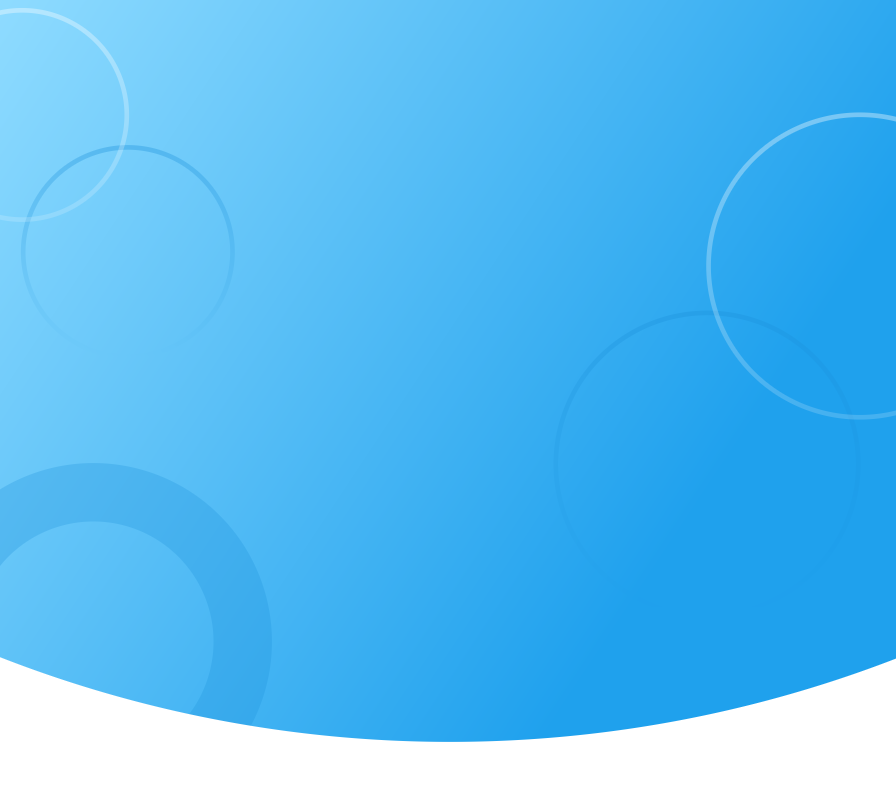
Give the GLSL for this background, as a WebGL 1 fragment shader.

```glsl
precision highp float;
// Blue diagonal gradient with faint rings above a white, curved lower edge.

uniform vec2 u_resolution;

// Lengths are in canvas widths, measured from the top left with y down.
const vec3 SKY_LIGHT = vec3(0.56, 0.86, 1.0);
const vec3 SKY_DEEP = vec3(0.12, 0.63, 0.93);
const vec3 SHADE = vec3(0.11, 0.57, 0.86);
const vec3 WHITE = vec3(1.0);

const vec2 GRADIENT_DIR = vec2(0.834, 0.552);
const float GRADIENT_LENGTH = 0.965;

const vec2 LEFT_CENTER = vec2(0.0247, 0.1283);
const float LEFT_RADIUS = 0.1168;
const vec2 RIGHT_CENTER = vec2(0.9596, 0.2969);
const float RIGHT_RADIUS = 0.1688;
const vec2 PAIR_OFFSET = vec2(1.01, 1.31); // in ring radii
const float STROKE_HALF = 0.0026;
const vec2 LIGHT_FADE = vec2(0.36, 0.17);  // opacity at top and bottom
const vec2 SHADE_FADE = vec2(0.36, 0.0);

const vec2 BAND_CENTER = vec2(0.1042, 0.7161);
const float BAND_RADIUS = 0.1667;
const float BAND_HALF = 0.0326;
const float BAND_OPACITY = 0.28;

const float ARC_CENTER_X = 0.502;
const float ARC_BOTTOM = 0.828;
const float ARC_RADIUS = 1.38;

// Antialiased coverage of a signed distance
float coverage(float dist) {
  return clamp(0.5 - dist * u_resolution.x, 0.0, 1.0);
}

float ring(vec2 p, float radius, float halfWidth) {
  return coverage(abs(length(p) - radius) - halfWidth);
}

// Thin ring whose opacity fades from top to bottom
float fadingRing(vec2 p, float radius, vec2 fade) {
  float drop = clamp(0.5 + 0.5 * p.y / radius, 0.0, 1.0);
  return ring(p, radius, STROKE_HALF) * mix(fade.x, fade.y, drop);
}

void main() {
  vec2 p = vec2(gl_FragCoord.x, u_resolution.y - gl_FragCoord.y) / u_resolution.x;

  // Diagonal gradient
  float blend = clamp(dot(p, GRADIENT_DIR) / GRADIENT_LENGTH, 0.0, 1.0);
  vec3 color = mix(SKY_LIGHT, SKY_DEEP, blend);

  // Wide band at the lower left
  color = mix(color, SHADE, BAND_OPACITY * ring(p - BAND_CENTER, BAND_RADIUS, BAND_HALF));

  // Mirrored pairs: a light ring and a shaded one below, toward the middle
  for (int i = 0; i < 2; i++) {
    float side = float(i);
    vec2 center = mix(LEFT_CENTER, RIGHT_CENTER, side);
    float radius = mix(LEFT_RADIUS, RIGHT_RADIUS, side);
    vec2 offset = PAIR_OFFSET * vec2(1.0 - 2.0 * side, 1.0) * radius;
    color = mix(color, SHADE, fadingRing(p - center - offset, radius, SHADE_FADE));
    color = mix(color, WHITE, fadingRing(p - center, radius, LIGHT_FADE));
  }

  // White area below the large arc
  vec2 arcCenter = vec2(ARC_CENTER_X, ARC_BOTTOM - ARC_RADIUS);
  color = mix(WHITE, color, coverage(length(p - arcCenter) - ARC_RADIUS));

  gl_FragColor = vec4(color, 1.0);
}
```
